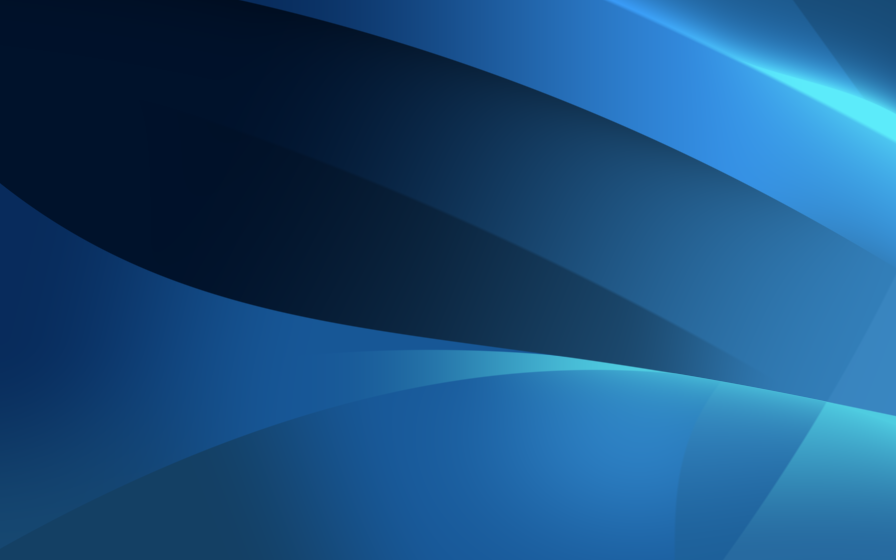
Write a Shadertoy shader that draws this background.

```glsl
// Palette
const vec3 ABYSS  = vec3(0.00, 0.07, 0.17);
const vec3 NAVY   = vec3(0.03, 0.17, 0.36);
const vec3 SLATE  = vec3(0.08, 0.26, 0.41);
const vec3 COBALT = vec3(0.09, 0.34, 0.59);
const vec3 STEEL  = vec3(0.20, 0.50, 0.73);
const vec3 AZURE  = vec3(0.21, 0.57, 0.91);
const vec3 AQUA   = vec3(0.31, 0.80, 0.88);
const vec3 CYAN   = vec3(0.36, 0.92, 0.98);

// Boundary curves: cubic coefficients, constant term first
const vec4 BAND_TOP   = vec4(1.072, -0.182, -0.311, -0.058);
const vec4 BAND_BASE  = vec4(0.673, -1.271, 2.327, -2.172);
const float BASE_QUARTIC = 0.7;
const vec4 INNER_FOLD = vec4(0.895, -0.404, -0.300, 0.0);
const vec4 HILL       = vec4(0.020, 0.897, -0.528, -0.148);
const vec4 FIN_TOP    = vec4(0.260, 0.480, -0.500, 0.0);
const vec4 STREAK     = vec4(1.350, -0.334, -0.270, 0.0);

const float FOLD_SHADE = 0.25;
const float STREAK_GLOW = 0.065;
const float RIM_GLOW = 0.05;

float curve(vec4 c, float x) {
    return c.x + x * (c.y + x * (c.z + x * c.w));
}

// Antialiased coverage of the positive side of a signed distance
float cover(float d) {
    float w = 1.0 / iResolution.y;
    return smoothstep(-w, w, d);
}

// Exponential falloff away from an edge
float falloff(float d, float width) {
    return exp(-max(d, 0.0) / width);
}

// Bright sheet above the dark band, with the streak and the corner
vec3 upperSheet(vec2 p, float bandTop) {
    float s = p.y - curve(STREAK, p.x);
    vec3 col = mix(NAVY, AZURE, smoothstep(0.25, 0.88, p.x));
    col = mix(col, CYAN, 0.65 * falloff(-s, 0.12) * smoothstep(0.74, 1.0, p.x));
    col = mix(col, STEEL * 0.95, 0.8 * falloff(p.y - bandTop, 0.08) * smoothstep(0.8, 1.0, p.x));

    // Corner veil behind the streak
    float tipWidth = 0.05 * smoothstep(0.8, 1.0, p.x);
    float veil = cover(p.x - 0.885 - 0.45 * (1.0 - p.y));
    vec3 corner = mix(SLATE * 1.25, SLATE * 1.08, veil);
    float glow = falloff(s - tipWidth, STREAK_GLOW);
    corner = mix(corner, AZURE, glow * (1.0 - 0.25 * veil));
    vec3 light = mix(AZURE * 1.1, CYAN, smoothstep(0.68, 0.9, p.x));
    corner = mix(corner, light, 0.85 * falloff(s - tipWidth, 0.022));
    corner = mix(corner, light, cover(tipWidth - s));
    return mix(col, corner, smoothstep(-0.005, 0.005, s));
}

// Wide dark band and its inner fold
vec3 darkBand(vec2 p, float bandTop) {
    float t = smoothstep(0.15, 1.05, p.x - 0.25 * (p.y - 0.5));
    vec3 col = mix(ABYSS, STEEL, t);
    col *= 1.0 - 0.25 * falloff(bandTop - p.y, 0.06) * (1.0 - smoothstep(0.7, 1.0, p.x));
    float fold = smoothstep(-0.004, 0.004, curve(INNER_FOLD, p.x) - p.y);
    float reach = smoothstep(0.1, 0.5, p.x) * (1.0 - smoothstep(0.68, 0.88, p.x));
    return col * (1.0 - FOLD_SHADE * fold * reach);
}

// Blue field below the band, with the tapering fin
vec3 lowerField(vec2 p) {
    vec3 col = mix(NAVY, COBALT, smoothstep(0.0, 0.36, p.x + 0.15 * (0.4 - p.y)));
    col = mix(col, SLATE * 1.08, smoothstep(0.4, 0.0, p.y) * (1.0 - smoothstep(0.1, 0.35, p.x)));
    float fin = max(cover(curve(FIN_TOP, p.x) - p.y), smoothstep(0.61, 0.64, p.x));
    float strength = pow(smoothstep(0.3, 0.72, p.x), 1.5);
    return mix(col, AQUA, fin * strength);
}

// Foreground hill, lit along its rim
vec3 hillSheet(vec2 p, float rim) {
    vec3 col = mix(SLATE * 0.96, COBALT, smoothstep(0.2, 0.46, p.x + 0.25 * (p.y - 0.2)));
    vec2 q = (p - vec2(0.71, 0.22)) / vec2(0.17, 0.20);
    col = mix(col, vec3(0.18, 0.51, 0.78), 0.9 * exp(-dot(q, q)));
    // Curved shadow pane
    float pane = cover(p.x - 0.753 - 1.6 * p.y * p.y * p.y);
    col = mix(col, mix(SLATE * 1.45, STEEL, smoothstep(0.0, 0.33, p.y)), 0.75 * pane);
    // Lit pane at the far side
    float lit = cover(p.x - 0.807 - 0.45 * p.y + 0.14 * p.y * p.y);
    col = mix(col, mix(STEEL * 0.88, AQUA, smoothstep(0.0, 0.3, p.y)), 0.6 * lit);
    float rimLight = falloff(rim - p.y, RIM_GLOW) * smoothstep(0.5, 0.78, p.x);
    return mix(col, AQUA, rimLight * mix(0.75, 0.95, lit));
}

void mainImage(out vec4 fragColor, in vec2 fragCoord) {
    vec2 p = fragCoord / iResolution.xy;
    float bandTop = curve(BAND_TOP, p.x);
    float bandBase = curve(BAND_BASE, p.x) + BASE_QUARTIC * pow(p.x, 4.0);
    float rim = min(curve(HILL, p.x), bandBase);

    // Layers from back to front
    vec3 col = upperSheet(p, bandTop);
    vec3 band = darkBand(p, bandTop);
    band += 0.025 * cover(p.x - 0.807 - 0.45 * p.y + 0.14 * p.y * p.y);
    col = mix(col, band, cover(bandTop - p.y));
    col = mix(col, lowerField(p), cover(bandBase - p.y));
    col = mix(col, hillSheet(p, rim), cover(rim - p.y));
    fragColor = vec4(clamp(col, 0.0, 1.0), 1.0);
}
```
